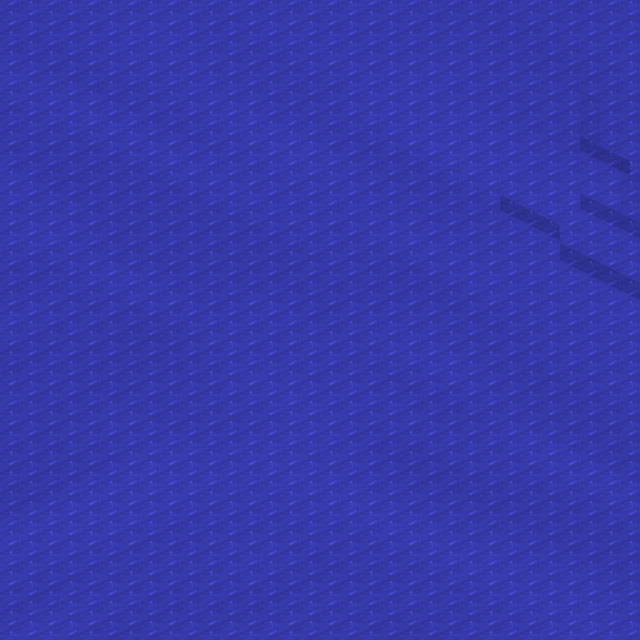
Write a Shadertoy shader that draws this texture.

```glsl
// Blue water seen in isometric view: one rippled diamond tile, 16 across and
// 32 down plus the staggered rows between, repeated on a skewed lattice.
// Slanted bands stepped by column shade it; dark ledges cross the right side.

const vec2 GRID = vec2(32.0);               // half tile widths, tile heights
const vec3 DEEP = vec3(0.178, 0.186, 0.555);
const vec3 WATER = vec3(0.230, 0.240, 0.710);
const vec3 GLINT = vec3(0.310, 0.320, 0.960);

float hash(vec2 p) {
    vec3 h = fract(p.xyx * vec3(0.1031, 0.1030, 0.0973));
    h += dot(h, h.yzx + 33.33);
    return fract((h.x + h.y) * h.z);
}

// Value noise that wraps after the given period
float noise(vec2 p, vec2 period) {
    vec2 i = floor(p), f = fract(p);
    f = f * f * (3.0 - 2.0 * f);
    vec2 lo = mod(i, period), hi = mod(i + 1.0, period);
    return mix(mix(hash(lo), hash(vec2(hi.x, lo.y)), f.x),
               mix(hash(vec2(lo.x, hi.y)), hash(hi), f.x), f.y);
}

// Lattice axes: x steps down-right, y steps up-right
vec2 toTile(vec2 p) { return vec2(0.5 * p.x + p.y, 0.5 * p.x - p.y); }
vec2 fromTile(vec2 t) { return vec2(t.x + t.y, 0.5 * (t.x - t.y)); }

// Offset to the nearest repeat of a point inside the tile
vec2 nearest(vec2 tile, vec2 centre) {
    return fromTile(fract(tile - centre + 0.5) - 0.5);
}

float dotMask(vec2 d, float radius, float blur) {
    return 1.0 - smoothstep(radius - blur, radius + blur, length(d));
}

float strokeMask(vec2 d, vec2 halfSpan, float radius, float blur) {
    float along = clamp(dot(d, halfSpan) / dot(halfSpan, halfSpan), -1.0, 1.0);
    return dotMask(d - along * halfSpan, radius, blur) * (1.0 - 0.5 * abs(along));
}

// Slanted strip from start.x to endX, falling half a unit per unit
float ledge(vec2 p, vec2 start, float endX, float thick, float blur) {
    float y = p.y - start.y - 0.5 * (p.x - start.x);
    float sides = smoothstep(-blur, blur, p.x - start.x)
                * smoothstep(-blur, blur, endX - p.x);
    return sides * smoothstep(-blur, blur, y) * smoothstep(-blur, blur, thick - y);
}

// Light level of one tile: crest, patches drawn out along it, fine grain
float rippleLevel(vec2 tile) {
    float swell = 0.5 + 0.5 * cos(6.2832 * (tile.x - 0.36));
    float patches = noise(tile * vec2(6.0, 3.0), vec2(6.0, 3.0));
    float grain = noise(tile * 12.0 + 3.0, vec2(12.0));
    return 0.12 + 0.26 * swell + 0.32 * patches + 0.48 * grain;
}

// Bands of the given slope, cut into upright columns with slanted ends
float steppedBands(vec2 p, float slope, float seed) {
    float level = p.y - slope * p.x;
    vec2 cell = vec2(floor(p.x), floor(level * 2.0) * 0.5);
    vec2 pos = mix(cell + vec2(0.5, 0.25), vec2(p.x, level), 0.3);
    return noise(pos * vec2(0.14, 0.55) + seed, vec2(64.0));
}

// Bands rise at the lower left and fall elsewhere
float broadShade(vec2 p, vec2 uv) {
    float lowerLeft = smoothstep(0.0, 0.5, 0.8 - uv.x - 0.8 * uv.y);
    float bands = mix(steppedBands(p, 0.5, 19.0),
                      steppedBands(p, -0.5, 27.0), 0.15 + 0.75 * lowerLeft);
    return 0.965 + 0.07 * bands;
}

void mainImage(out vec4 fragColor, in vec2 fragCoord) {
    vec2 uv = fragCoord / iResolution.xy;
    vec2 p = vec2(uv.x, 1.0 - uv.y) * GRID;
    vec2 tile = toTile(p);
    float blur = max(0.025, 0.6 * GRID.y / iResolution.y);

    // Rippled water
    vec3 color = mix(DEEP, WATER, rippleLevel(tile));

    // Broken bright crest and sparkles, the same in every tile
    float glint = 0.85 * strokeMask(nearest(tile, vec2(0.47, 0.10)),
                                    vec2(0.09, -0.04), 0.055, blur);
    glint += 0.55 * strokeMask(nearest(tile, vec2(0.44, 0.31)),
                               vec2(0.07, -0.04), 0.045, blur);
    glint += 0.80 * dotMask(nearest(tile, vec2(0.89, 0.67)), 0.060, blur);
    glint += 0.45 * dotMask(nearest(tile, vec2(0.06, 0.55)), 0.045, blur);
    for (int i = 0; i < 7; i++) {
        vec2 seed = vec2(float(i) + 1.0, 5.0);
        vec2 centre = vec2(hash(seed), hash(seed + 17.0));
        glint += 0.30 * dotMask(nearest(tile, centre), 0.045, blur);
    }
    color = mix(color, GLINT, 0.85 * min(glint, 1.0));

    // Uneven surface and the submerged ledges at the right
    color *= broadShade(p, uv);
    float dark = ledge(p, vec2(25.0, 9.75), 28.0, 0.75, blur);
    dark += ledge(p, vec2(28.0, 12.15), 32.5, 0.85, blur);
    dark += ledge(p, vec2(29.0, 9.65), 32.5, 0.77, blur);
    dark += ledge(p, vec2(29.0, 6.80), 31.5, 0.70, blur);
    float faint = ledge(p, vec2(29.0, 4.50), 30.0, 2.30, blur)
                + ledge(p, vec2(31.0, 8.20), 32.5, 2.45, blur);
    color *= 1.0 - 0.14 * min(dark, 1.0) - 0.035 * min(faint, 1.0);

    fragColor = vec4(color, 1.0);
}
```
